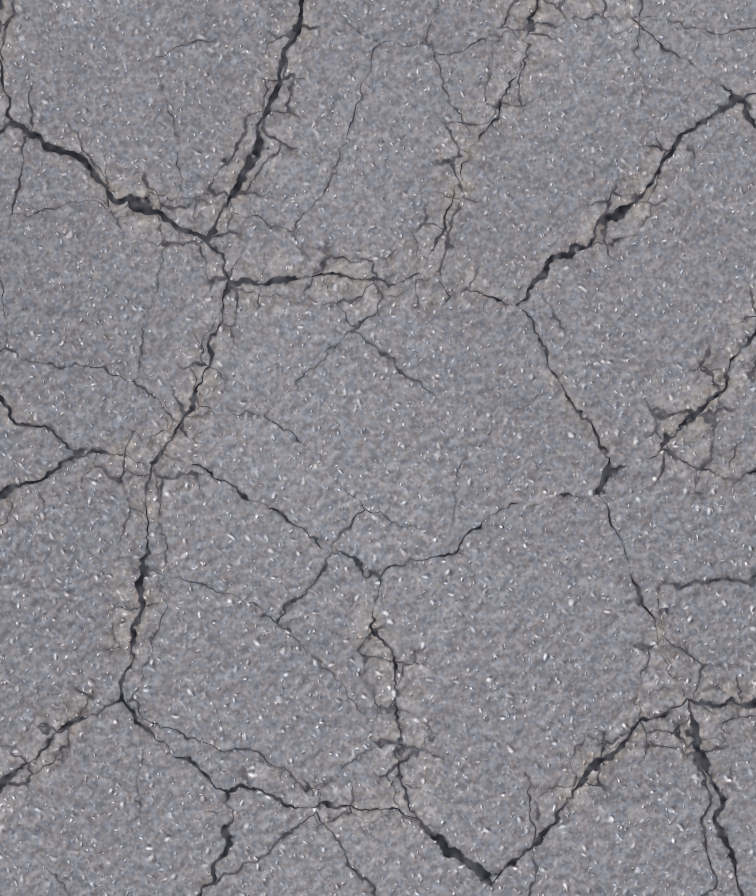
Reproduce this texture procedurally as a Shadertoy shader.

```glsl
float hash(vec2 p) {
    vec3 q = fract(p.xyx * vec3(0.1031, 0.1030, 0.0973));
    q += dot(q, q.yzx + 33.33);
    return fract((q.x + q.y) * q.z);
}

vec2 hash2(vec2 p) {
    return vec2(hash(p), hash(p + 57.3));
}

float noise(vec2 p) {
    vec2 i = floor(p), f = fract(p);
    f = f * f * (3.0 - 2.0 * f);
    return mix(mix(hash(i), hash(i + vec2(1, 0)), f.x),
               mix(hash(i + vec2(0, 1)), hash(i + vec2(1, 1)), f.x), f.y);
}

vec2 noise2(vec2 p) {
    return vec2(noise(p), noise(p + 23.0)) - 0.5;
}

float fbm(vec2 p) {
    float sum = 0.0, amp = 0.5;
    for (int i = 0; i < 4; i++) {
        sum += amp * noise(p);
        p = mat2(1.6, 1.2, -1.2, 1.6) * p + 17.1;
        amp *= 0.5;
    }
    return sum;
}

// Distance to cell borders; each border gets its own half width.
// x: distance to the crack wall, y: distance to the nearest border
vec2 cracks(vec2 p, float thin, float wide) {
    vec2 cell = floor(p), f = fract(p), nearest = vec2(0), nearId = cell;
    float best = 9.0;
    for (int y = -1; y <= 1; y++)
    for (int x = -1; x <= 1; x++) {
        vec2 o = vec2(x, y);
        vec2 r = o + 0.1 + 0.8 * hash2(cell + o) - f;
        if (dot(r, r) < best) {
            best = dot(r, r);
            nearest = r;
            nearId = cell + o;
        }
    }
    vec2 result = vec2(9.0);
    for (int y = -2; y <= 2; y++)
    for (int x = -2; x <= 2; x++) {
        vec2 id = cell + vec2(x, y);
        vec2 r = vec2(x, y) + 0.1 + 0.8 * hash2(id) - f;
        vec2 between = r - nearest;
        if (dot(between, between) > 0.0001) {
            float d = dot(0.5 * (r + nearest), normalize(between));
            float width = mix(thin, wide, pow(hash(id + nearId + 91.7), 1.5));
            result = min(result, vec2(d - width, d));
        }
    }
    return result;
}

// Tilted stone chips: lit face minus the shadow beside it
float chips(vec2 p, float density) {
    p += 0.3 * noise2(p * 1.9);
    vec2 cell = floor(p), f = fract(p);
    float light = 0.0;
    for (int y = -1; y <= 1; y++)
    for (int x = -1; x <= 1; x++) {
        vec2 o = vec2(x, y), id = cell + o;
        if (hash(id + 7.7) > density) continue;
        vec2 q = f - o - hash2(id);
        float a = -0.6 + 2.0 * (hash(id + 31.0) - 0.5);
        q = mat2(cos(a), sin(a), -sin(a), cos(a)) * q;
        vec2 size = vec2(0.16, 0.25) * (0.6 + 0.7 * hash(id + 3.9));
        float power = 0.25 + 0.9 * pow(hash(id + 12.4), 3.0);
        light += power * smoothstep(1.4, 0.2, length(q / size));
        light -= 0.4 * power * smoothstep(1.4, 0.2, length((q - vec2(0.22, -0.08)) / size));
    }
    return light;
}

void mainImage(out vec4 fragColor, in vec2 fragCoord) {
    vec2 uv = fragCoord / iResolution.y;
    float pixel = 1.0 / iResolution.y;

    // Ragged crack paths
    vec2 bend = vec2(fbm(uv * 7.0), fbm(uv * 7.0 + 40.0)) - 0.47;
    vec2 path = uv + 0.08 * bend + 0.008 * noise2(uv * 55.0);
    path += 0.006 * noise2(uv * 120.0 + 9.0) + 0.003 * noise2(uv * 240.0);
    float swell = noise(uv * 38.0 + 5.0) + 0.6 * noise(uv * 110.0) - 0.8;

    // Slab cracks, hairlines and broken rubble along the slabs
    vec2 slab = cracks(path * 3.3 + vec2(4.3, 8.6), 0.001, 0.014);
    float slabGap = (slab.x - 0.012 * swell) / 3.3;
    float slabEdge = slab.y / 3.3;
    float hairGap = (cracks(path * 5.3 + 21.0, 0.0, 0.008).x - 0.01 * swell) / 5.3;
    float hairs = smoothstep(0.44, 0.52, fbm(uv * 4.0 + 60.0));
    float pieceGap = (cracks(path * 22.0 + 33.0, 0.005, 0.045).x - 0.05 * swell) / 22.0;
    float broken = smoothstep(0.04, 0.022, slabEdge) * smoothstep(0.49, 0.55, fbm(uv * 5.0 + 9.0));

    // Worn asphalt with fine grain and relief
    float wear = fbm(uv * 3.0 + 13.0) - 0.47;
    float coarse = mix(1.2, 0.75, smoothstep(0.3, 0.8, uv.y));
    vec2 turned = mat2(0.8, 0.6, -0.6, 0.8) * uv;
    float grain = 0.14 * (noise(turned * 330.0) - 0.5) + 0.06 * (noise(turned * 170.0 + 8.0) - 0.5);
    vec2 bump = turned * vec2(150.0, 115.0);
    float relief = noise(bump) - noise(bump + vec2(0.5, -0.4));
    float tone = 0.542 + 0.08 * wear + grain + 0.085 * coarse * relief;
    tone += 0.28 * coarse * chips(uv * 78.0, 0.42) + 0.27 * chips(turned * 130.0 + 50.0, 0.55);
    vec3 color = tone + vec3(-0.004, -0.008, 0.018);
    color += 0.03 * (noise(turned * 190.0 + 70.0) - 0.5) * vec3(1.0, 0.0, -1.0);

    // Dusty, crumbled borders
    float dust = smoothstep(0.025, 0.0, slabEdge) * smoothstep(0.4, 0.6, fbm(uv * 13.0 + 3.0));
    color += (0.7 * dust + 0.5 * broken) * vec3(0.05, 0.035, 0.01);
    color += 0.12 * max(dust, broken) * (noise(uv * 95.0 + 4.0) - 0.5);

    // Shaded gaps
    vec3 gaps = vec3(slabGap, hairGap, pieceGap);
    vec3 present = vec3(1.0, 0.75 * hairs, 0.65 * broken);
    vec3 shades = present * smoothstep(0.004, -0.001, gaps);
    vec3 depths = present * smoothstep(0.0005 + 0.6 * pixel, -0.0005 - 0.6 * pixel, gaps);
    color *= 1.0 - 0.18 * max(shades.x, max(shades.y, shades.z));
    vec3 hollow = vec3(0.2, 0.2, 0.23) + 0.25 * (noise(uv * 140.0 + 6.0) - 0.4);
    color = mix(color, hollow, 0.93 * max(depths.x, max(depths.y, depths.z)));

    fragColor = vec4(clamp(color, 0.0, 1.0), 1.0);
}
```
